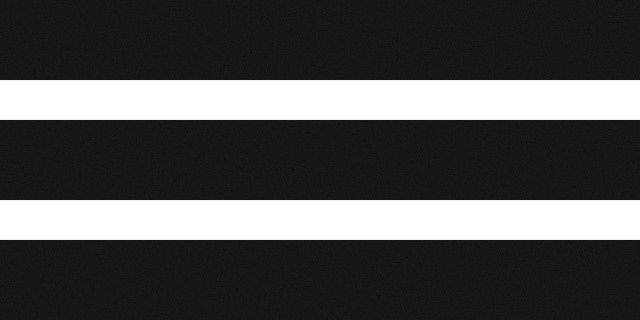
Write a Shadertoy shader that draws this pattern.

```glsl
// Three wide charcoal bands with fine cellular grain, split by two white stripes.

const float PERIOD = 0.375;         // band plus stripe, in canvas heights
const float BAND_HALF = 0.125;      // half height of a dark band
const float FIRST_CENTER = 0.125;   // centre of the lowest band
const float RIM_WIDTH = 0.0039;     // faint grey rim inside each white stripe
const float GRAIN_CELLS = 200.0;    // grain cells per canvas height
const float GRAIN_MEAN = 0.45;      // typical nearest-point distance
const float GRAIN_STRENGTH = 0.085;
const float CHARCOAL = 0.087;
const float RIM_GREY = 0.93;
const float WHITE = 1.0;

vec2 hash2(vec2 cell) {
    vec3 p = fract(cell.xyx * vec3(0.1031, 0.1030, 0.0973));
    p += dot(p, p.yzx + 33.33);
    return fract((p.xx + p.yz) * p.zy);
}

// Distance to the nearest scattered point
float cellularNoise(vec2 p) {
    vec2 cell = floor(p);
    vec2 local = fract(p);
    float nearest = 2.0;
    for (int j = -1; j <= 1; j++) {
        for (int i = -1; i <= 1; i++) {
            vec2 offset = vec2(i, j);
            vec2 delta = offset + hash2(cell + offset) - local;
            nearest = min(nearest, dot(delta, delta));
        }
    }
    return sqrt(nearest);
}

// Signed distance to the repeated dark bands, negative inside
float bandDistance(float y) {
    float fromCenter = mod(y - FIRST_CENTER + 0.5 * PERIOD, PERIOD) - 0.5 * PERIOD;
    return abs(fromCenter) - BAND_HALF;
}

void mainImage(out vec4 fragColor, in vec2 fragCoord) {
    vec2 uv = fragCoord / iResolution.y;
    float softness = 0.5 / iResolution.y;
    float edge = bandDistance(uv.y);

    // Grainy charcoal
    float grain = GRAIN_MEAN - cellularNoise(uv * GRAIN_CELLS);
    float bandShade = CHARCOAL + GRAIN_STRENGTH * grain;

    // White stripe with its rim
    float inner = smoothstep(-softness, softness, edge - RIM_WIDTH);
    float stripeShade = mix(RIM_GREY, WHITE, inner);

    float stripe = smoothstep(-softness, softness, edge);
    fragColor = vec4(vec3(mix(bandShade, stripeShade, stripe)), 1.0);
}
```
